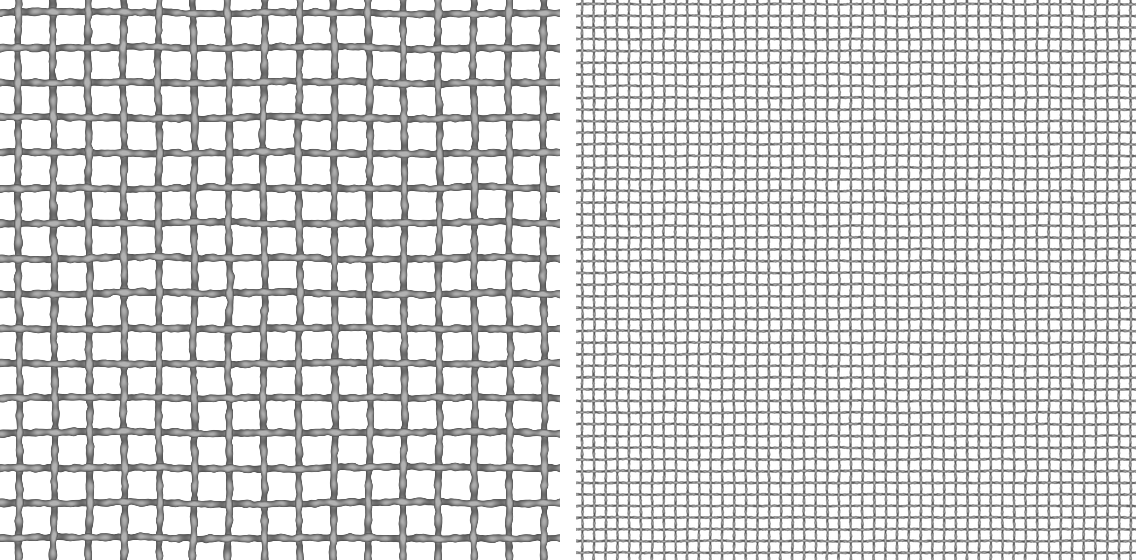
Left, the tile; right, the same tile 3 across and 3 down.
Write a WebGL 2 fragment shader that draws this texture.

```glsl
#version 300 es
precision highp float;
// Woven wire mesh on white: 16 by 16 wires in a plain over-and-under weave.
// Each wire is a rounded band with swelling beads and a slightly ragged edge;
// wrapping value noise bends the wires, so the sheet tiles without a seam.

uniform vec2 u_resolution;
out vec4 outColor;

const float PI = 3.14159265;
const float REPEATS = 16.0;
const vec2 WIRE_OFFSET = vec2(0.54, 0.63);
const float HALF_WIDTH = 0.102;
const vec3 PAPER = vec3(1.0);
const vec3 STEEL_DARK = vec3(0.29);
const vec3 STEEL_LIGHT = vec3(0.70);

// Integer hash of a lattice point, from 0 to 1.
float hash(ivec2 p, int seed) {
  uint h = uint(p.x) * 1597u + uint(p.y) * 51749u + uint(seed) * 7919u;
  h = (h ^ (h >> 15)) * 73471u;
  h = (h ^ (h >> 13)) * 95279u;
  h ^= h >> 16;
  return float(h & 65535u) / 65535.0;
}

// Value noise from -1 to 1 that wraps after a whole number of lattice cells.
float wrapNoise(vec2 uv, int period, int seed) {
  vec2 p = uv * float(period);
  ivec2 i = ivec2(floor(p));
  vec2 f = fract(p);
  f = f * f * (3.0 - 2.0 * f);
  ivec2 a = i % period;
  ivec2 b = (i + 1) % period;
  float low = mix(hash(a, seed), hash(ivec2(b.x, a.y), seed), f.x);
  float high = mix(hash(ivec2(a.x, b.y), seed), hash(b, seed), f.x);
  return 2.0 * mix(low, high, f.y) - 1.0;
}

// Slow bend plus fine raggedness, in units of one mesh cell.
float wander(vec2 uv, int seed) {
  return 0.045 * wrapNoise(uv, 8, seed)
       + 0.022 * wrapNoise(uv, 48, seed + 1)
       + 0.016 * wrapNoise(uv, 128, seed + 2);
}

// One wire: rgb is its shade, a its coverage; side is 1 over and -1 under.
vec4 wire(float across, float along, float side, float pixel) {
  float bead = 0.5 + 0.5 * cos(4.0 * PI * along);
  float lift = side * cos(PI * along);
  float radius = HALF_WIDTH + 0.022 * (bead - 0.5);
  float d = abs(across);
  float crown = max(1.0 - d * d / (radius * radius), 0.0);
  float level = crown * (0.50 + 0.45 * bead + 0.25 * lift);
  vec3 shade = mix(STEEL_DARK, STEEL_LIGHT, clamp(level, 0.0, 1.0));
  float coverage = 1.0 - smoothstep(-0.5 * pixel, 0.5 * pixel, d - radius);
  return vec4(shade, coverage);
}

void main() {
  vec2 uv = gl_FragCoord.xy / u_resolution;
  float pixel = REPEATS / min(u_resolution.x, u_resolution.y);

  // Cell coordinates centred on the nearest crossing.
  vec2 cell = uv * REPEATS - WIRE_OFFSET;
  cell += vec2(wander(uv, 3), wander(uv, 11));
  vec2 crossing = floor(cell + 0.5);
  vec2 local = cell - crossing;

  // Alternate crossings carry the vertical wire on top.
  float side = 2.0 * mod(crossing.x + crossing.y, 2.0) - 1.0;
  vec4 vertical = wire(local.x, local.y, side, pixel);
  vec4 horizontal = wire(local.y, local.x, -side, pixel);
  vec4 upper = side > 0.0 ? vertical : horizontal;
  vec4 lower = side > 0.0 ? horizontal : vertical;

  vec3 color = mix(PAPER, lower.rgb, lower.a);
  color = mix(color, upper.rgb, upper.a);
  outColor = vec4(color, 1.0);
}
```
